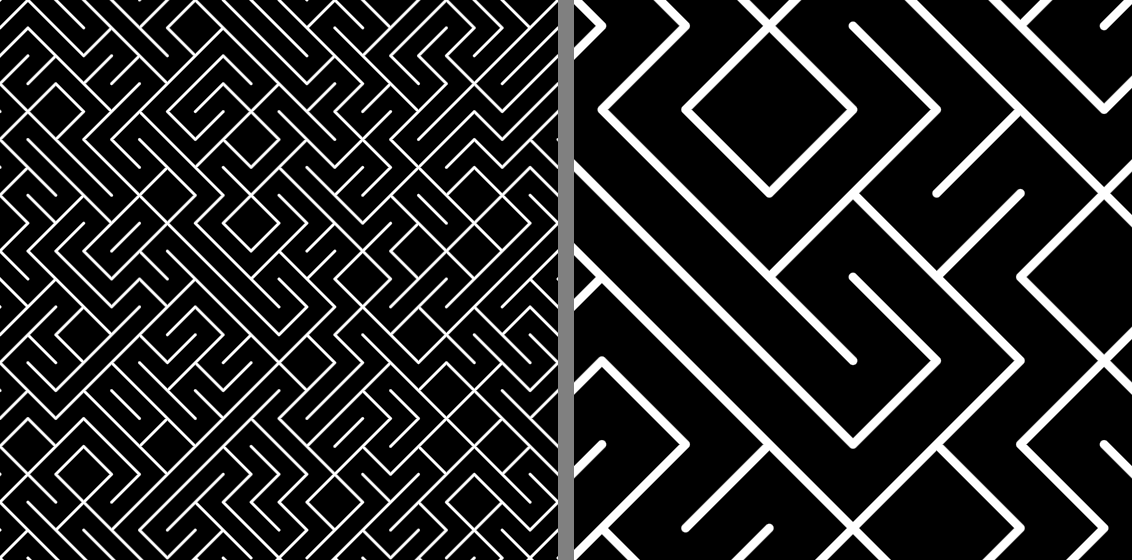
Left: the whole. Right: its middle third, enlarged.
This pattern is drawn by a Shadertoy shader. Its source:

```glsl
// Diagonal maze: a square grid where every cell holds one of its two diagonals,
// chosen by a hash. Each diagonal is a round-capped segment, and the nearest
// segment among the neighbouring cells gives the line distance.

#define CELLS_ACROSS 20.0    // grid cells over the canvas width
#define HALF_WIDTH   0.052   // half line width, in cells
#define FALLING      0.54    // share of diagonals that fall to the right
#define EDGE_PIXELS  1.2     // width of the smoothed line edge
#define SEED         17.0
#define LINE_COLOR   vec3(1.0)
#define GROUND_COLOR vec3(0.0)

float hash(vec2 cell) {
    vec3 p = fract(vec3(cell.xyx + SEED) * vec3(0.1031, 0.1030, 0.0973));
    p += dot(p, p.yzx + 33.33);
    return fract((p.x + p.y) * p.z);
}

float segmentDistance(vec2 p, vec2 a, vec2 b) {
    vec2 ab = b - a;
    float t = clamp(dot(p - a, ab) / dot(ab, ab), 0.0, 1.0);
    return length(p - a - ab * t);
}

// Distance to the diagonal of one cell; y runs downwards
float diagonalDistance(vec2 p, vec2 cell) {
    vec2 local = p - cell;
    if (hash(cell) > FALLING) local.x = 1.0 - local.x;
    return segmentDistance(local, vec2(0.0), vec2(1.0));
}

// Neighbours are included so that round caps cross the cell borders
float mazeDistance(vec2 p) {
    vec2 home = floor(p);
    float nearest = 2.0;
    for (int y = -1; y <= 1; y++) {
        for (int x = -1; x <= 1; x++) {
            vec2 cell = home + vec2(float(x), float(y));
            nearest = min(nearest, diagonalDistance(p, cell));
        }
    }
    return nearest;
}

void mainImage(out vec4 fragColor, in vec2 fragCoord) {
    // Grid coordinates, anchored at the upper left corner
    float cellsPerPixel = CELLS_ACROSS / iResolution.x;
    vec2 p = vec2(fragCoord.x, iResolution.y - fragCoord.y) * cellsPerPixel;

    // Line coverage with a smooth edge
    float edge = EDGE_PIXELS * cellsPerPixel;
    float coverage = clamp(0.5 + (HALF_WIDTH - mazeDistance(p)) / edge, 0.0, 1.0);

    fragColor = vec4(mix(GROUND_COLOR, LINE_COLOR, coverage), 1.0);
}
```
